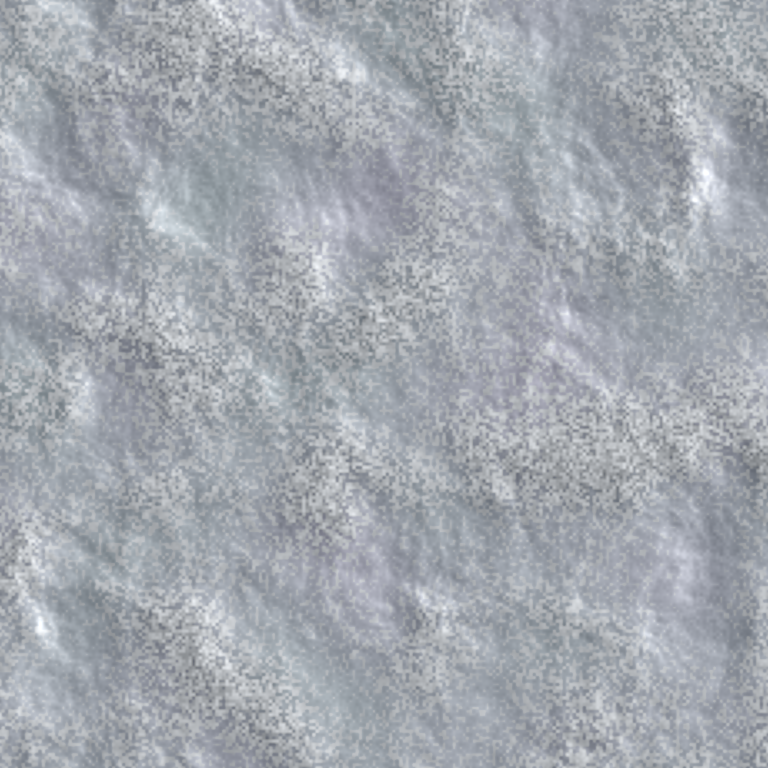
This texture is drawn by a three.js fragment shader. Its source:

```glsl
// Rough blue-grey plaster relief, lit from the upper right, with speckled pale frost on its heights.
varying vec2 vUv;

const vec3  STONE_COLOR  = vec3(0.622, 0.645, 0.682);
const vec3  FROST_COLOR  = vec3(0.668, 0.682, 0.697);
const vec3  VIOLET_SHIFT = vec3(0.012, -0.006, 0.010);
const vec2  LIGHT_DIR    = vec2(0.87, 0.50);
const float BUMP_FREQ    = 6.0;    // largest bumps across the canvas
const float BUMP_GAIN    = 0.43;   // strength of each finer octave
const float SLOPE_STEP   = 0.003;  // distance used to measure the slope
const float RELIEF       = 0.058;  // contrast of the shading
const float HIGHLIGHT    = 0.006;  // extra lift of the steepest lit slopes
const float WARP         = 0.022;  // bending of the bump outlines
const float GRAIN_FREQ   = 230.0;  // speckles across the canvas
const float GRAIN_FINE   = 0.07;   // grain contrast on bare stone
const float GRAIN_FROST  = 0.20;   // added grain contrast on the heights

// Sine-free hashes
float hash1(vec2 p) {
  vec3 q = fract(vec3(p.xyx) * 0.1031);
  q += dot(q, q.yzx + 33.33);
  return fract((q.x + q.y) * q.z);
}

vec2 hash2(vec2 p) {
  vec3 q = fract(vec3(p.xyx) * vec3(0.1031, 0.1030, 0.0973));
  q += dot(q, q.yzx + 33.33);
  return fract((q.xx + q.yz) * q.zy);
}

// Contribution of one lattice corner to the gradient noise
float corner(vec2 cell, vec2 f, vec2 offset) {
  return dot(hash2(cell + offset) * 2.0 - 1.0, f - offset);
}

float gradientNoise(vec2 p) {
  vec2 i = floor(p), f = fract(p);
  vec2 u = f * f * f * (f * (f * 6.0 - 15.0) + 10.0);
  float low  = mix(corner(i, f, vec2(0.0, 0.0)), corner(i, f, vec2(1.0, 0.0)), u.x);
  float high = mix(corner(i, f, vec2(0.0, 1.0)), corner(i, f, vec2(1.0, 1.0)), u.x);
  return mix(low, high, u.y);
}

float valueNoise(vec2 p) {
  vec2 i = floor(p), f = fract(p);
  vec2 u = f * f * (3.0 - 2.0 * f);
  float low  = mix(hash1(i), hash1(i + vec2(1.0, 0.0)), u.x);
  float high = mix(hash1(i + vec2(0.0, 1.0)), hash1(i + vec2(1.0, 1.0)), u.x);
  return mix(low, high, u.y);
}

// Warped, rotated octaves of gradient noise
float surfaceHeight(vec2 p) {
  p += WARP * vec2(gradientNoise(p * 11.0 + 40.0), gradientNoise(p * 11.0 + 75.0));
  mat2 turn = mat2(1.6, 1.2, -1.2, 1.6);
  vec2 q = p * BUMP_FREQ + 60.0;
  float height = 0.0;
  float amplitude = 1.0;
  for (int octave = 0; octave < 5; octave++) {
    height += amplitude * gradientNoise(q);
    q = turn * q + 17.3;
    amplitude *= BUMP_GAIN;
  }
  return height;
}

void main() {
  // Slope towards the light, with calmer and rougher regions
  vec2 stepAlong = LIGHT_DIR * SLOPE_STEP;
  float rise = surfaceHeight(vUv - stepAlong) - surfaceHeight(vUv + stepAlong);
  float roughness = mix(0.65, 1.35, smoothstep(-0.35, 0.35, gradientNoise(vUv * 4.5 + 23.0)));
  float slope = roughness * rise / (2.0 * SLOPE_STEP * BUMP_FREQ);
  float shade = RELIEF * slope + HIGHLIGHT * (slope * slope - 1.0);

  // Frost gathers on the heights, its edge broken up by the grain
  float height = surfaceHeight(vUv);
  float grain = valueNoise(vUv * GRAIN_FREQ + 9.0) - 0.5;
  float frost = smoothstep(-0.15, 0.15, height * 0.8 + grain * 0.9 - 0.05);
  float speckled = smoothstep(-0.15, 0.40, height);
  shade += grain * (GRAIN_FINE + GRAIN_FROST * speckled);

  // Slow drift between blue and violet stone
  float violet = 2.0 * gradientNoise(vUv * 5.0 + 88.0);
  vec3 color = mix(STONE_COLOR + VIOLET_SHIFT * violet, FROST_COLOR, frost);
  gl_FragColor = vec4(clamp(color + shade, 0.0, 1.0), 1.0);
}
```
